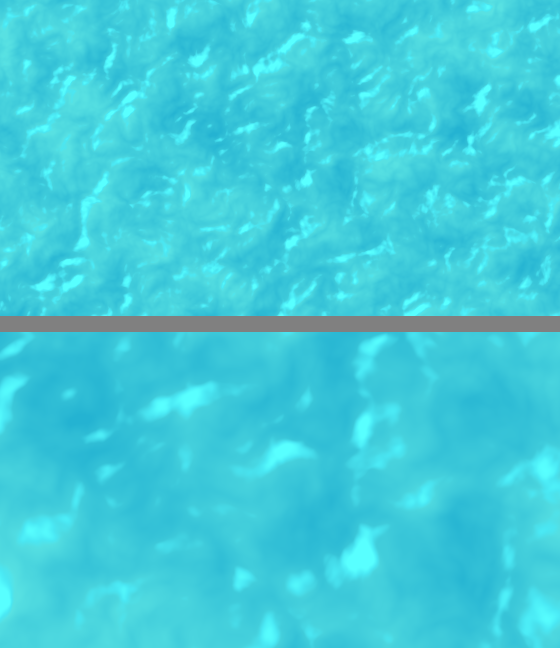
Top: the whole. Bottom: its middle third, enlarged.
Reproduce this texture procedurally as a Shadertoy shader.

```glsl
// Rippled turquoise water, softly lit from the upper left.
// A warped gradient-noise height field gives the tint; its slope
// towards the light gives the shading and the rounded cyan glints.

vec2 gradientAt(vec2 cell) {
    float angle = 6.2832 * fract(sin(dot(cell, vec2(127.1, 311.7))) * 43758.5);
    return vec2(cos(angle), sin(angle));
}

float gradientNoise(vec2 p) {
    vec2 cell = floor(p), f = p - cell;
    vec2 w = f * f * f * (f * (f * 6.0 - 15.0) + 10.0);
    vec2 x = vec2(1.0, 0.0);
    float a = dot(gradientAt(cell), f);
    float b = dot(gradientAt(cell + x.xy), f - x.xy);
    float c = dot(gradientAt(cell + x.yx), f - x.yx);
    float d = dot(gradientAt(cell + x.xx), f - x.xx);
    return mix(mix(a, b, w.x), mix(c, d, w.x), w.y);
}

// Smooth swell plus rounded billows that meet in soft creases
float waterHeight(vec2 p) {
    // Stretch the waves slightly along the rising diagonal
    vec2 q = vec2(dot(p, vec2(0.78, 0.62)) * 0.95, dot(p, vec2(-0.62, 0.78)) * 1.07);
    q += 0.018 * vec2(gradientNoise(q * 11.0 + 3.7), gradientNoise(q * 11.0 + 41.3));
    q *= 8.5;

    float height = gradientNoise(q);
    float amplitude = 0.5;
    for (int i = 0; i < 3; i++) {
        q = mat2(1.5, 1.1, -1.1, 1.5) * q + 17.3;
        float n = gradientNoise(q);
        height += amplitude * (1.6 * sqrt(n * n + 0.003) - 0.29);
        amplitude *= 0.38;
    }
    return height;
}

void mainImage(out vec4 fragColor, in vec2 fragCoord) {
    vec2 p = fragCoord / iResolution.y + 5.0;

    // Height, and rise across a short step away from the light
    vec2 lightStep = 0.012 * vec2(-0.72, 0.69);
    float towards = waterHeight(p + lightStep);
    float away = waterHeight(p - lightStep);
    float slope = away - towards;
    float height = 0.5 * (away + towards);

    // Patchy drifts of deeper and shallower water
    float drift = gradientNoise(p * vec2(2.6, 3.3)) + 0.5 * gradientNoise(p * 5.7 + 9.0);
    float tint = 0.58 + 0.5 * drift + 0.6 * height + 0.6 * slope;

    vec3 deepBlue = vec3(0.15, 0.71, 0.825);
    vec3 paleTurquoise = vec3(0.335, 0.875, 0.885);
    vec3 softCyan = vec3(0.285, 0.905, 0.955);
    vec3 glintCyan = vec3(0.345, 1.0, 1.0);

    // Soft sheen around each glint, then its bright core
    vec3 color = mix(deepBlue, paleTurquoise, clamp(tint, -0.05, 1.05));
    color = mix(color, softCyan, smoothstep(0.12, 0.32, slope));
    color = mix(color, glintCyan, smoothstep(0.25, 0.45, slope));

    fragColor = vec4(color, 1.0);
}
```
